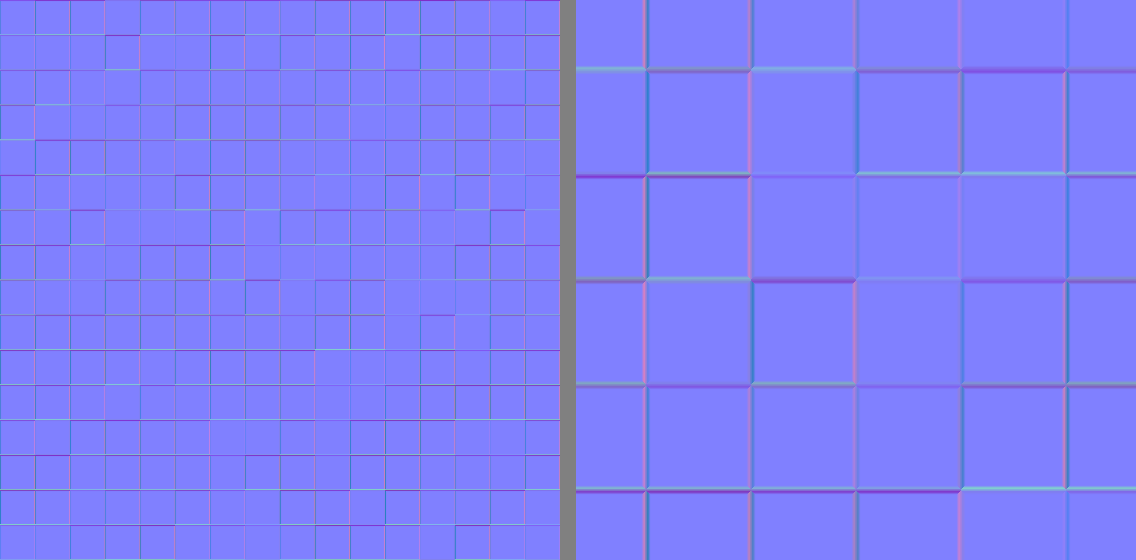
Left, the full canvas; right, a detail of the centre.
A three.js fragment shader for this texture map:

```glsl
// Tangent-space normal map of a square tile grid with soft, unevenly worn seams.
#define TILES 16.0
#define BEVEL_WIDTH 0.03125   // in tile widths
#define BEVEL_SOFT 0.0156     // half width of the inner fade
#define SEAM_SOFT 0.0156      // blend across the crease between tiles
#define SLOPE_MIN 0.25
#define SLOPE_MAX 2.1
#define SLOPE_BIAS 1.3        // above 1 favours shallow bevels
#define BLEED_MIN 0.17        // share of the opposing bevel, per seam line
#define BLEED_MAX 0.40
#define SEED 17.0

varying vec2 vUv;

float hash(vec2 cell) {
  vec3 p = fract(vec3(cell.xyx + SEED) * 0.1031);
  p += dot(p, p.yzx + 33.33);
  return fract((p.x + p.y) * p.z);
}

// Bevel steepness of a tile; the grid wraps around.
float tileSlope(vec2 cell) {
  return mix(SLOPE_MIN, SLOPE_MAX, pow(hash(mod(cell, TILES)), SLOPE_BIAS));
}

vec3 tilt(vec2 lean) {
  return normalize(vec3(lean, 1.0));
}

void main() {
  vec2 grid = vUv * TILES;
  vec2 cell = min(floor(grid), TILES - 1.0);
  vec2 local = grid - cell;

  // The nearest side decides the bevel, so corners are mitred
  vec2 sides = min(local, 1.0 - local);
  bool nearX = sides.x < sides.y - 0.001;
  vec2 axis = nearX ? vec2(1.0, 0.0) : vec2(0.0, 1.0);
  float border = min(sides.x, sides.y);
  vec2 outward = axis * sign(local - 0.5);
  vec2 lean = outward * vec2(1.0, -1.0); // green axis points down

  // Each seam line lets a different share of the facing bevel through
  float line = mod(dot(cell + max(outward, 0.0), axis), TILES);
  float bleed = mix(BLEED_MIN, BLEED_MAX, hash(vec2(line, nearX ? 41.0 : 73.0)));
  float share = mix(0.5, bleed, smoothstep(0.0, SEAM_SOFT, border));

  vec3 own = tilt(lean * tileSlope(cell));
  vec3 facing = tilt(-lean * tileSlope(cell + outward));
  vec3 seam = mix(own, facing, share);

  // Flat face, bevel band on the rim
  float band = 1.0 - smoothstep(BEVEL_WIDTH - BEVEL_SOFT, BEVEL_WIDTH + BEVEL_SOFT, border);
  vec3 normal = mix(vec3(0.0, 0.0, 1.0), seam, band);
  gl_FragColor = vec4(normal * 0.5 + 0.5, 1.0);
}
```
